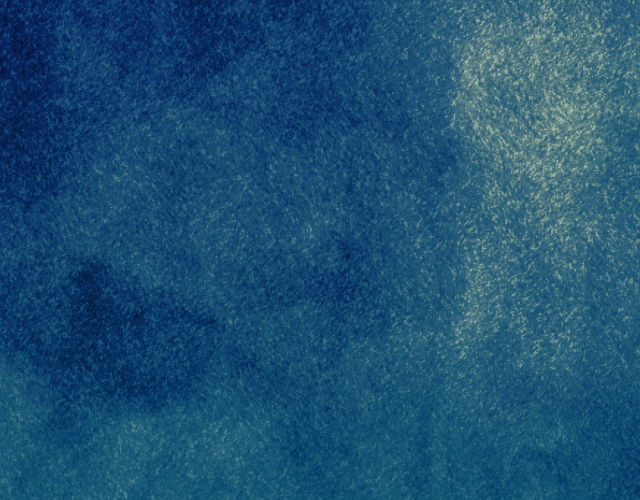
Give the GLSL for this texture, as a WebGL 2 fragment shader.

```glsl
#version 300 es
precision highp float;

#define BASE_TONE 1.33
#define CLOUD_AMOUNT 2.8
#define MOTTLE_AMOUNT 2.0
#define STREAK_AMOUNT 0.6
#define GLOW_AMOUNT 2.0
#define SHADE_AMOUNT 1.1
#define GRAIN_AMOUNT 2.9
#define FLECK_AMOUNT 0.55
#define FIBRE_SCALE vec2(135.0, 270.0)
#define SPECK_SCALE 340.0
#define WARP 0.17

uniform vec2 u_resolution;
out vec4 fragColor;

float hash(vec2 p) {
    return fract(sin(dot(p, vec2(12.9898, 78.233))) * 43758.5453);
}

float noise(vec2 p) {
    vec2 cell = floor(p), f = fract(p);
    f = f * f * (3.0 - 2.0 * f);
    float low = mix(hash(cell), hash(cell + vec2(1, 0)), f.x);
    float high = mix(hash(cell + vec2(0, 1)), hash(cell + vec2(1, 1)), f.x);
    return mix(low, high, f.y);
}

float fbm(vec2 p) {
    float sum = 0.0, weight = 0.5;
    for (int i = 0; i < 6; i++) {
        sum += weight * noise(p);
        p = mat2(1.6, 1.2, -1.2, 1.6) * p + 7.3;
        weight *= 0.5;
    }
    return sum;
}

// Short fibres lying along the given angle
float fibres(vec2 p, float angle) {
    float c = cos(angle), s = sin(angle);
    vec2 q = mat2(c, -s, s, c) * p;
    return noise(q * FIBRE_SCALE + 31.0);
}

float blob(vec2 p, vec2 centre, vec2 radius) {
    vec2 d = (p - centre) / radius;
    return exp(-dot(d, d));
}

// Palette from navy through teal to pale sage
vec3 ramp(float tone) {
    vec3 colours[6] = vec3[6](
        vec3(0.03, 0.18, 0.38), vec3(0.06, 0.27, 0.44),
        vec3(0.11, 0.33, 0.46), vec3(0.18, 0.39, 0.49),
        vec3(0.33, 0.49, 0.53), vec3(0.50, 0.63, 0.62));
    vec3 colour = colours[0];
    for (int i = 1; i < 6; i++) {
        colour = mix(colour, colours[i], clamp(tone - float(i - 1), 0.0, 1.0));
    }
    return colour * (1.0 + 0.28 * max(min(tone, 0.0), -2.0)) + 0.1 * max(tone - 5.0, 0.0);
}

void main() {
    vec2 p = gl_FragCoord.xy / u_resolution.y;
    vec2 uv = gl_FragCoord.xy / u_resolution;

    // Ragged washes of paint, drawn out vertically
    vec2 drift = vec2(fbm(p * 7.0 + 3.0), fbm(p * 7.0 + 19.0)) - 0.5;
    vec2 w = uv + WARP * drift;
    float clouds = fbm(p * vec2(4.6, 3.2) + drift + 11.0) - 0.5;
    float mottle = fbm(p * vec2(17.0, 13.0) + 2.0 * drift + 57.0) - 0.5;
    float streaks = noise(vec2(w.x * 15.0, w.y * 2.0) + 5.0) - 0.5;

    // Pale glow with a soft brushed left edge
    float brushEdge = mix(0.6, 1.0, smoothstep(0.68, 0.74, uv.x + 0.1 * drift.x));
    float glow = blob(w, vec2(0.88, 0.76), vec2(0.25, 0.34)) * brushEdge;
    glow += 0.36 * smoothstep(0.35, 0.85, w.x) * smoothstep(0.05, 0.45, w.y);

    // Dark corner, lower patches and lighter washes
    float shade = smoothstep(0.45, 1.0, w.y) * (1.0 - smoothstep(0.2, 0.7, w.x));
    shade += 0.6 * smoothstep(0.3, 0.55, blob(w, vec2(0.2, 0.29), vec2(0.17, 0.16)));
    shade += 0.45 * smoothstep(0.35, 0.5, blob(w, vec2(0.44, 0.44), vec2(0.13, 0.07)));
    shade += 0.7 * smoothstep(0.3, 0.65, blob(w, vec2(1.0, 0.12), vec2(0.18, 0.17)));
    float wash = 0.7 * blob(w, vec2(0.21, 0.62), vec2(0.09, 0.25));
    wash += 0.6 * blob(w, vec2(0.02, 0.17), vec2(0.12, 0.13));
    wash += 0.5 * (1.0 - smoothstep(0.0, 0.3, w.y));

    // Fine crossed grain whose direction changes across the surface
    float lean = noise(p * 9.0 + 40.0) + 0.3 * (uv.x - 0.5);
    float grain = mix(fibres(p, 2.2), fibres(p, 0.7), smoothstep(0.4, 0.6, lean));
    float crossGrain = fibres(p + 4.0, 1.5);
    float speck = noise(p * SPECK_SCALE + 13.0);
    float weave = 0.45 * grain + 0.4 * crossGrain + 0.45 * speck - 0.65;
    float fleck = smoothstep(0.1, 0.32, weave);
    float relief = 1.1 - 0.1 * glow - 0.25 * (1.0 - smoothstep(0.0, 0.45, uv.y));

    float tone = BASE_TONE + CLOUD_AMOUNT * clouds;
    tone += MOTTLE_AMOUNT * mottle + STREAK_AMOUNT * streaks;
    tone += GLOW_AMOUNT * glow - SHADE_AMOUNT * shade + wash;
    tone += relief * (GRAIN_AMOUNT * weave + FLECK_AMOUNT * fleck);

    // Bluer at the top, greener at the base, warmer in the glow
    vec3 colour = ramp(tone);
    colour += vec3(-0.02, 0.015, 0.0) * (1.0 - smoothstep(0.0, 0.5, w.y));
    colour += vec3(0.0, -0.025, 0.01) * smoothstep(0.4, 1.0, w.y) * (1.0 - uv.x);
    colour += vec3(0.03, 0.015, -0.02) * glow * smoothstep(2.0, 5.0, tone);
    fragColor = vec4(clamp(colour, 0.0, 1.0), 1.0);
}
```
